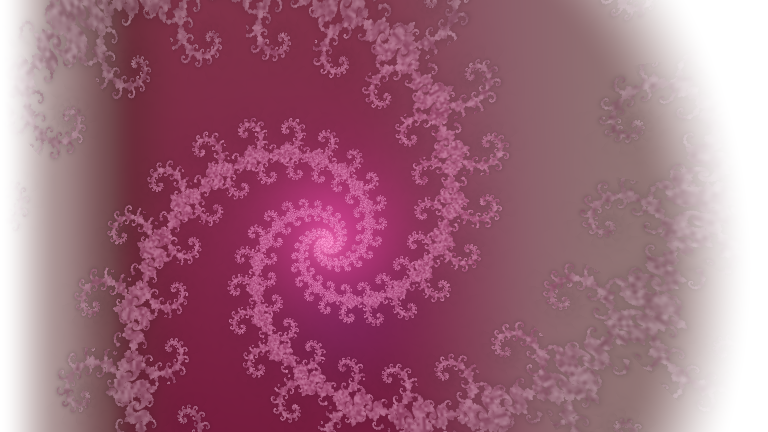
Reproduce this background procedurally as a Shadertoy shader.

```glsl
// A three-armed logarithmic spiral of lacy, hooked chains over a crimson field.
// Log-polar coordinates straighten each arm into a strip; every strip is tiled
// with Julia set lace and hooks, which are small spirals folded the same way.

const float TAU = 6.2831853;
const float ARMS = 3.0;
const float PITCH = 0.5;       // growth of log radius per radian
const float PHASE = 4.95;      // angle of the first arm at unit radius
const float ARM_TILE = 0.335;  // tile length of the large arms, log-polar units
const float HOOK_TILE = 0.55;  // tile length within a hook
const float HOOK_HEIGHT = 0.62;
const int LEVELS = 3;

float hash(vec2 p) {
    return fract(sin(dot(p, vec2(127.1, 311.7))) * 43758.5453);
}

float valueNoise(vec2 p) {
    vec2 cell = floor(p), f = fract(p);
    f = f * f * (3.0 - 2.0 * f);
    float low = mix(hash(cell), hash(cell + vec2(1, 0)), f.x);
    float high = mix(hash(cell + vec2(0, 1)), hash(cell + vec2(1, 1)), f.x);
    return mix(low, high, f.y);
}

// Position along (x) and across (y) the nearest arm, and the arm's index (z).
vec3 armCoords(float logRadius, float angle, float arms, float pitch, float phase) {
    float spread = TAU / arms;
    float offset = angle - logRadius / pitch - phase;
    float index = round(offset / spread);
    offset -= spread * index;
    float c = inversesqrt(1.0 + pitch * pitch);
    float s = pitch * c;
    return vec3(logRadius / s + offset * c, -offset * s, mod(index + 0.5, arms) - 0.5);
}

vec2 complexMul(vec2 a, vec2 b) {
    return vec2(a.x * b.x - a.y * b.y, a.x * b.y + a.y * b.x);
}

// Estimated distance to the Julia set of z * z + c.
float juliaDistance(vec2 z, vec2 c) {
    vec2 slope = vec2(1.0, 0.0);
    for (int i = 0; i < 48; i++) {
        if (dot(z, z) > 100.0) break;
        slope = 2.0 * complexMul(z, slope);
        z = complexMul(z, z) + c;
    }
    float size2 = dot(z, z);
    if (size2 < 4.0) return 0.0;
    return 0.5 * sqrt(size2) * log(size2) / length(slope);
}

// One Julia set per tile, its two tips meeting those of its neighbours.
float laceDistance(vec2 q) {
    q.x -= round(q.x);
    return juliaDistance(q * vec2(3.0, 2.5), vec2(-0.8, 0.156)) / 2.7;
}

// Point relative to the nearest hook; hooks alternate between both sides.
vec2 foldToHook(vec2 q) {
    if (q.y < 0.0) q = vec2(0.5 - q.x, -q.y);
    q.x -= round(q.x);
    return q - vec2(0.0, HOOK_HEIGHT);
}

// Distance to the nested chains; q is in tile units of the given size.
float chainDistance(vec2 q, float size) {
    float dist = 1e3, clip = -1e3;
    for (int i = 0; i < LEVELS; i++) {
        dist = min(dist, max(laceDistance(q) * size, clip));
        vec2 hook = foldToHook(q);
        float radius = length(hook) + 1e-4;
        clip = max(clip, (radius - 0.62) * size);
        q = armCoords(log(radius), atan(hook.y, hook.x), 1.0, 0.4, -0.29).xy / HOOK_TILE;
        size *= radius * HOOK_TILE;
    }
    return dist;
}

float glow(vec2 p, vec2 center, float radius) {
    vec2 d = (p - center) / radius;
    return exp(-dot(d, d));
}

// Crimson heart, pink and violet light, mauve surroundings.
vec3 backdrop(vec2 uv, vec2 p) {
    vec3 crimson = mix(vec3(0.46, 0.11, 0.24), vec3(0.51, 0.20, 0.29), uv.y);
    vec3 mauve = mix(vec3(0.55, 0.36, 0.41), vec3(0.57, 0.46, 0.46),
                     smoothstep(0.6, 0.85, uv.x));
    vec3 color = mix(crimson, mauve, smoothstep(0.48, 0.74, uv.x + 0.06 * uv.y));
    color = mix(color, vec3(0.42, 0.12, 0.35), 0.6 * glow(p, vec2(0.80, 0.28), 0.15));
    color = mix(color, vec3(0.60, 0.17, 0.39), 0.5 * glow(p, vec2(0.76, 0.46), 0.29));
    color = mix(color, vec3(0.82, 0.25, 0.57), 0.85 * glow(p, vec2(0.77, 0.46), 0.14));
    // Dark rim and dusty band on the left.
    color = mix(color, vec3(0.38, 0.17, 0.20),
                0.6 * glow(vec2(uv.x, 0.0), vec2(0.165, 0.0), 0.045));
    vec3 dust = mix(vec3(0.69, 0.61, 0.61), vec3(0.43, 0.26, 0.28),
                    smoothstep(0.05, 0.165, uv.x));
    return mix(dust, color, smoothstep(0.14, 0.18, uv.x));
}

// White haze past the left side and outside a tall ellipse on the right.
float haze(vec2 uv) {
    float left = 1.0 - smoothstep(0.0, 0.075, uv.x);
    float ellipse = length((uv - vec2(0.52, 0.375)) / vec2(0.462, 1.08));
    float right = smoothstep(0.70, 1.0, ellipse) * smoothstep(0.5, 0.7, uv.x);
    return max(left, right);
}

void mainImage(out vec4 fragColor, in vec2 fragCoord) {
    vec2 uv = fragCoord / iResolution.xy, p = fragCoord / iResolution.y;
    float pixel = 1.0 / iResolution.y;

    // Spiral, gently stretched; each arm's tiles lag behind the last.
    vec2 d = p - vec2(0.755, 0.435);
    float rise = max(d.y, 0.0);
    float stretch = max(1.04 + dot(d, vec2(0.20, -0.16)) + 0.45 * rise * rise, 0.3);
    float radius = length(d) + 1e-4;
    vec3 arm = armCoords(log(radius / stretch), atan(d.y, d.x), ARMS, PITCH, PHASE);
    vec2 q = arm.xy / ARM_TILE - vec2(0.13 - 0.25 * arm.z, 0.0);
    float dist = chainDistance(q, radius * ARM_TILE);
    float ink = 1.0 - smoothstep(0.0, max(1.2 * pixel, 0.003), dist);
    float shade = exp(-max(dist, 0.0) * 90.0);

    // Lace colour brightens toward the heart and greys outward.
    float speckle = valueNoise(q * 23.0);
    float heart = glow(d, vec2(0.0), 0.22);
    float outer = smoothstep(0.3, 0.75, radius);
    vec3 thread = mix(vec3(0.74, 0.42, 0.57), vec3(0.63, 0.47, 0.53), outer);
    thread = mix(thread, vec3(0.87, 0.45, 0.69), heart);
    thread += (speckle - 0.5) * vec3(0.24, 0.30, 0.28);

    vec3 color = backdrop(uv, p);
    color *= 1.0 - 0.10 * shade * (1.0 - heart);
    color = mix(color, thread, mix(0.75, 0.65, outer) * ink);
    color += vec3(0.10, 0.12, 0.10) * glow(d, vec2(0.0), 0.04);
    color = mix(color, vec3(1.0), haze(uv));
    fragColor = vec4(clamp(color, 0.0, 1.0), 1.0);
}
```
